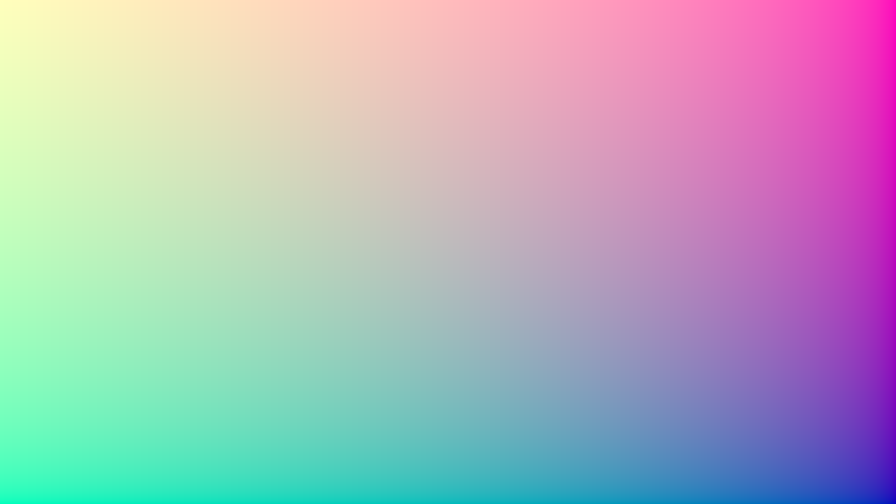
This background is drawn by a Shadertoy shader. Its source:

```glsl
// A smooth four-corner colour field: red grows upward, green fades to the right
// and blue stays level. The ramps are linear in light, then encoded to sRGB,
// which makes the dark ends fall off steeply along the bottom and right edges.

const float BLUE_LIGHT = 0.5;

// Linear light to display values, with the straight toe near black.
vec3 linearToSrgb(vec3 light) {
    vec3 toe = 12.92 * light;
    vec3 curve = 1.055 * pow(light, vec3(1.0 / 2.4)) - 0.055;
    return mix(toe, curve, step(0.0031308, light));
}

// Light at a canvas position, both axes running from 0 to 1.
vec3 cornerField(vec2 uv, float blueLight) {
    return vec3(uv.y, 1.0 - uv.x, blueLight);
}

void mainImage(out vec4 fragColor, in vec2 fragCoord) {
    vec2 uv = clamp(fragCoord / iResolution.xy, 0.0, 1.0);
    vec3 light = cornerField(uv, BLUE_LIGHT);
    fragColor = vec4(linearToSrgb(light), 1.0);
}
```
